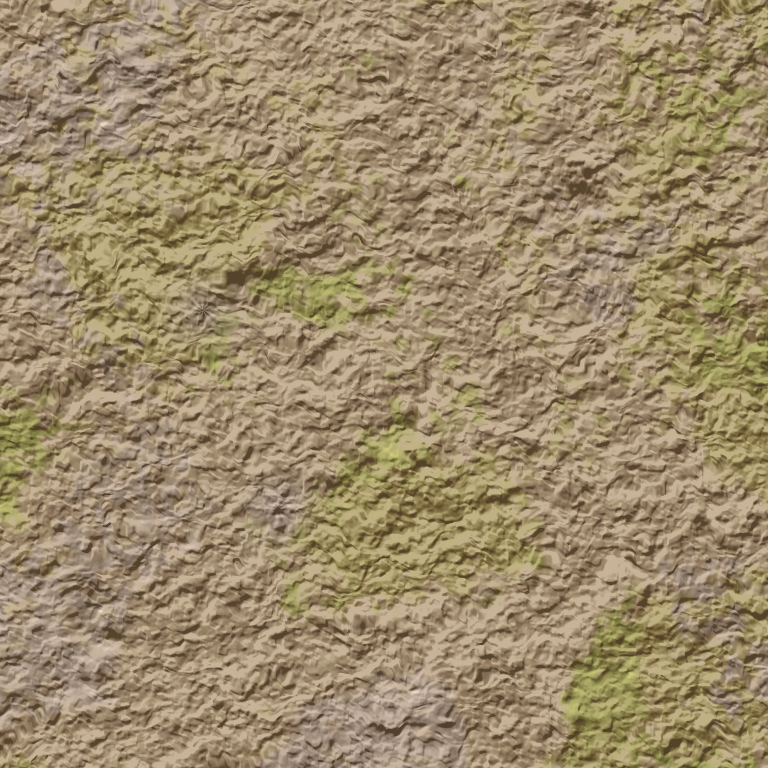
A WebGL 1 fragment shader for this texture:

```glsl
precision highp float;
// Dry, patchy grassland seen from above: tan thatch, moss, small ledges and withered tufts.

uniform vec2 u_resolution;

#define RELIEF 11.0        // strength of the light on the grain
#define LIGHT_STEP 0.0022  // reach of the slope sample
#define COARSE_FREQ 18.0   // cells across the canvas, coarsest relief
#define ROUGHNESS 0.66     // height kept per finer octave
#define STRETCH 1.25       // sideways lengthening of the grain
#define WARP 0.012         // bending of the grain
#define MOSS_START 0.43    // patch level where moss begins
#define MOSS_FULL 0.72     // patch level where moss covers all
#define SITE_GRID 5.0      // ledge and tuft sites across the canvas
#define LEDGE_SHARE 0.45   // part of the sites with a ledge
#define TUFT_SHARE 0.14    // part of the sites with a tuft

const vec3 DEEP       = vec3(0.31, 0.24, 0.15);
const vec3 DRY_DARK   = vec3(0.55, 0.46, 0.36);
const vec3 DRY_MID    = vec3(0.64, 0.56, 0.44);
const vec3 DRY_LIGHT  = vec3(0.74, 0.66, 0.55);
const vec3 MOSS_DARK  = vec3(0.49, 0.42, 0.25);
const vec3 MOSS_MID   = vec3(0.60, 0.54, 0.35);
const vec3 MOSS_LIGHT = vec3(0.71, 0.65, 0.47);
const vec3 GREEN      = vec3(0.49, 0.52, 0.24);
const vec3 LILAC      = vec3(0.60, 0.54, 0.52);

vec3 hash3(vec2 p) {
  vec3 q = fract(p.xyx * vec3(0.1031, 0.1030, 0.0973));
  q += dot(q, q.yxz + 33.33);
  return fract((q.xxy + q.yzz) * q.zyx);
}

float bump(float x) { return exp(-x * x); }

// Smooth cellular noise: scattered seeds blend their random heights.
float cells(vec2 p) {
  vec2 base = floor(p), f = fract(p);
  float total = 0.0, weights = 0.0;
  for (int j = -1; j <= 1; j++) {
    for (int i = -1; i <= 1; i++) {
      vec2 offset = vec2(float(i), float(j));
      vec3 seed = hash3(base + offset + 40.0);
      vec2 d = offset + seed.xy - f;
      float w = exp(-8.0 * dot(d, d));
      total += w * seed.z;
      weights += w;
    }
  }
  return total / weights;
}

// Layered ground height; the coarse lumps show only in uneven areas.
float height(vec2 p, float uneven) {
  float sum = 0.0, amp = uneven, freq = COARSE_FREQ;
  for (int i = 0; i < 4; i++) {
    sum += amp * cells(p * freq + 17.0 * float(i));
    amp = (i == 0) ? ROUGHNESS : amp * ROUGHNESS;
    freq *= 1.95;
    p = mat2(0.96, 0.28, -0.28, 0.96) * p;
  }
  return sum;
}

// Scattered ledges and tufts: x is the change of tone, y the grey cover.
vec2 landmarks(vec2 p, float wobble) {
  vec2 g = p * SITE_GRID, result = vec2(0.0);
  for (int j = -1; j <= 1; j++) {
    for (int i = -1; i <= 1; i++) {
      vec2 id = floor(g) + vec2(float(i), float(j));
      vec3 place = hash3(id + 71.0), form = hash3(id + 153.0);
      float turn = (form.x - 0.5) * 1.3;
      float c = cos(turn), s = sin(turn);
      vec2 q = mat2(c, -s, s, c) * (g - id - place.xy);

      // Ledge: pale lip above a dark, broken shadow
      float reach = 0.14 + 0.26 * form.y;
      float y = q.y + (form.z - 0.3) * 2.0 * q.x * q.x + 0.22 * wobble;
      float fade = 1.0 - smoothstep(0.3, 1.0, abs(q.x) / reach);
      float ledge = fade * (1.2 * bump((y - 0.07) / 0.06) - 2.0 * bump((y + 0.03) / 0.04));
      result.x += ledge * step(place.z, LEDGE_SHARE);

      // Tuft: grey spokes around a dark core
      float r = length(q);
      float spokes = 0.5 + 0.5 * sin(9.0 * atan(q.y, q.x + 0.0001) + 9.0 * wobble);
      float tuft = 1.8 * bump(r / 0.22) * (spokes - 0.5) - 2.0 * bump(r / 0.07);
      result += vec2(tuft, bump(r / 0.2)) * step(1.0 - TUFT_SHARE, place.z);
    }
  }
  return result;
}

// From shadow through the middle colour to the lit side.
vec3 shade(vec3 dark, vec3 mid, vec3 light, float tone) {
  return tone < 0.0 ? mix(mid, dark, min(-tone, 1.4)) : mix(mid, light, min(tone, 1.4));
}

void main() {
  vec2 p = gl_FragCoord.xy / min(u_resolution.x, u_resolution.y);

  // Broad areas
  float broad = cells(p * 4.0 + 3.0), middle = cells(p * 11.0 + 9.0);
  float fine = cells(p * 62.0 + 5.0), speck = cells(p * 110.0 + 31.0);
  float patches = 0.62 * broad + 0.38 * middle + 0.3 * (fine - 0.5);
  float moss = smoothstep(MOSS_START, MOSS_FULL, patches);
  float wear = cells(p * 5.0 + 60.0) + 0.3 * (fine - 0.5);

  // Relief lit from above
  vec2 bend = vec2(middle, cells(p * 25.0 + 80.0)) - 0.5;
  vec2 ground = (p + WARP * bend) * vec2(1.0, STRETCH);
  vec2 toLight = LIGHT_STEP * vec2(-0.4, 0.92);
  float uneven = 0.3 + 0.9 * smoothstep(0.35, 0.8, cells(p * 6.0 + 22.0));
  float slope = height(ground - toLight, uneven) - height(ground + toLight, uneven);

  vec2 marks = landmarks(p, bend.y + 0.5 * (fine - 0.5));
  float tone = RELIEF * slope + 1.1 * (speck - 0.5) + 0.9 * (middle - 0.5) + marks.x;

  // Colour
  vec3 dry = shade(DRY_DARK, DRY_MID, DRY_LIGHT, tone);
  vec3 mossy = shade(MOSS_DARK, MOSS_MID, MOSS_LIGHT, tone);
  vec3 color = mix(dry, mossy, moss);
  color = mix(color, GREEN * (1.0 + 0.13 * tone), 0.5 * moss * smoothstep(0.6, 0.9, wear));
  float grey = max(0.5 * smoothstep(0.3, 0.05, wear) * (1.0 - moss), 0.6 * min(marks.y, 1.0));
  color = mix(color, LILAC * (1.0 + 0.13 * tone), grey);
  color = mix(color, DEEP, 0.85 * smoothstep(1.3, 3.0, -tone));
  gl_FragColor = vec4(clamp(color, 0.0, 1.0), 1.0);
}
```
